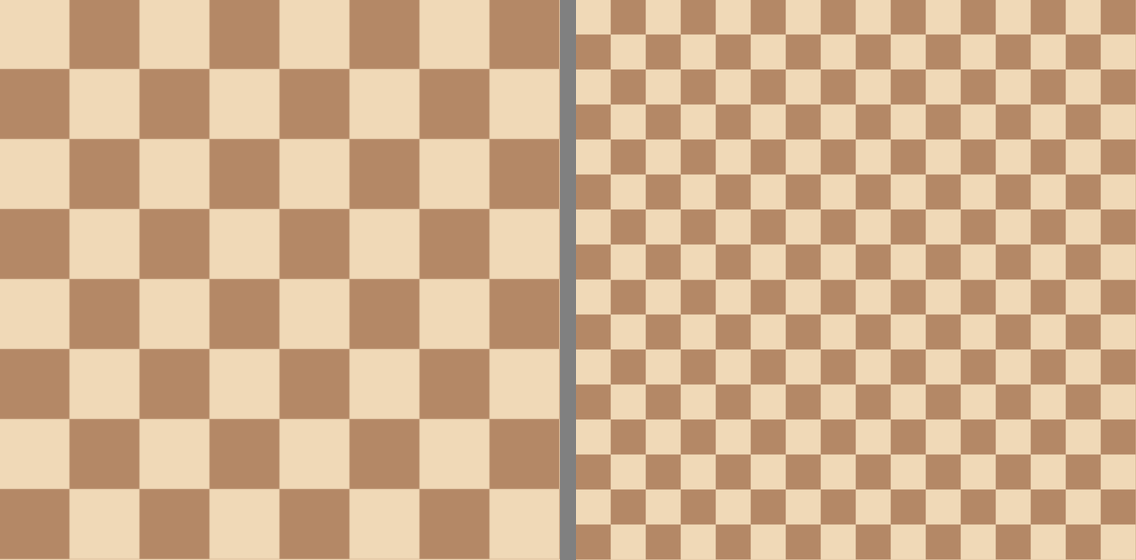
Left: one tile. Right: repeated 2 by 2.
Write a WebGL 1 fragment shader that draws this pattern.

```glsl
precision highp float;

// A flat two-tone checkerboard of 8 by 8 squares with thin blended edges.
// Each axis gives a signed distance to its nearest grid line, alternating in
// sign from square to square; a light hairline runs under the lowest row.

#define CELLS 8.0
#define EDGE_WIDTH 0.0024
#define GRID_SHIFT vec2(-0.00098, 0.0018)
#define LIGHT_COLOR vec3(0.941, 0.851, 0.718)
#define DARK_COLOR vec3(0.706, 0.533, 0.400)

uniform vec2 u_resolution;

// Signed distance to the nearest grid line, in cells: positive in even cells
vec2 gridDistance(vec2 cell) {
  return abs(mod(cell - 0.5, 2.0) - 1.0) - 0.5;
}

void main() {
  vec2 uv = gl_FragCoord.xy / u_resolution;
  vec2 cell = (uv - GRID_SHIFT) * CELLS;

  // Ramp from -1 to 1 across each edge, never narrower than one pixel
  vec2 rampWidth = max(vec2(EDGE_WIDTH), 1.0 / u_resolution) * CELLS;
  vec2 side = clamp(2.0 * gridDistance(cell) / rampWidth, -1.0, 1.0);

  // Squares where both signs agree are dark
  float darkness = 0.5 + 0.5 * side.x * side.y;

  // Light hairline below the first row of squares
  float aboveHairline = clamp(cell.y / rampWidth.y + 0.5, 0.0, 1.0);
  darkness = min(darkness, aboveHairline);

  gl_FragColor = vec4(mix(LIGHT_COLOR, DARK_COLOR, darkness), 1.0);
}
```
